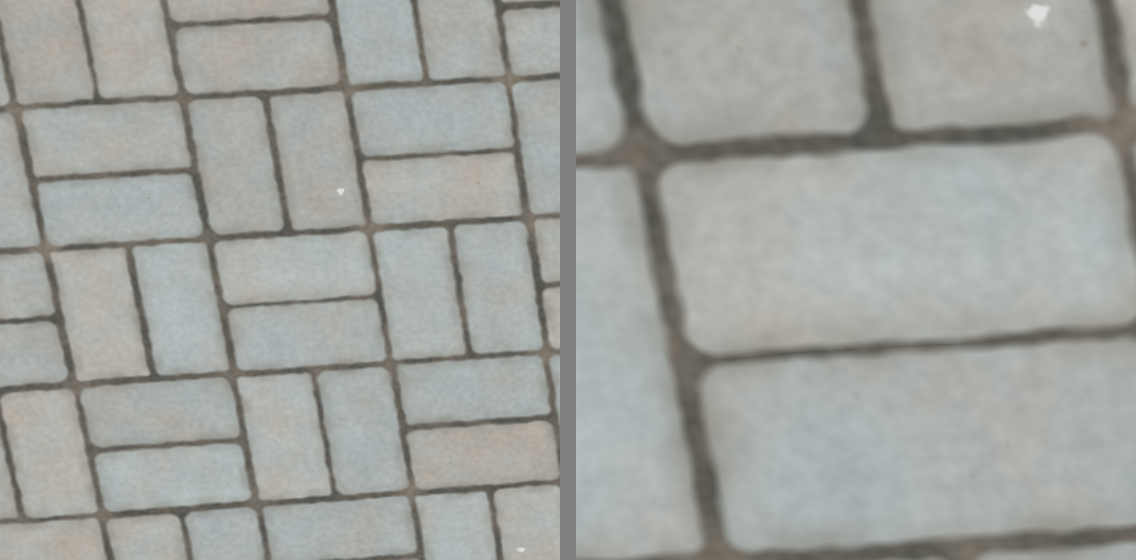
Left, the full canvas; right, a detail of the centre.
Reproduce this texture procedurally as a Shadertoy shader.

```glsl
// Weathered basket-weave paving seen at a slight tilt: pairs of grey bricks
// alternate direction from block to block. A projective map gives the block
// grid, rounded boxes shape the bricks, gradient noise adds stains and wear.

const vec3 COOL_STONE = vec3(0.675, 0.712, 0.710);
const vec3 WARM_STONE = vec3(0.692, 0.668, 0.632);
const vec3 EDGE_DIRT  = vec3(0.555, 0.545, 0.510);
const vec3 DARK_JOINT = vec3(0.345, 0.340, 0.315);
const vec3 SAND_JOINT = vec3(0.510, 0.475, 0.430);
const vec3 PALE_CHIP  = vec3(0.860, 0.870, 0.860);

vec2 hash2(vec2 p) {
    vec3 q = fract(vec3(p.xyx) * vec3(0.1031, 0.1030, 0.0973));
    q += dot(q, q.yzx + 33.33);
    return fract((q.xx + q.yz) * q.zy);
}

float cornerSlope(vec2 cell, vec2 f, vec2 corner) {
    float angle = 6.2832 * hash2(cell + corner + 57.0).x;
    return dot(vec2(cos(angle), sin(angle)), f - corner);
}

// Gradient noise, roughly -0.7 to 0.7
float noise(vec2 p) {
    vec2 cell = floor(p), f = p - cell;
    vec2 s = f * f * f * (f * (f * 6.0 - 15.0) + 10.0);
    float low  = mix(cornerSlope(cell, f, vec2(0, 0)), cornerSlope(cell, f, vec2(1, 0)), s.x);
    float high = mix(cornerSlope(cell, f, vec2(0, 1)), cornerSlope(cell, f, vec2(1, 1)), s.x);
    return mix(low, high, s.y);
}

float fbm(vec2 p, int octaves) {
    float sum = 0.0, amplitude = 1.0;
    for (int i = 0; i < octaves; i++) {
        sum += amplitude * noise(p);
        p = mat2(1.6, 1.2, -1.2, 1.6) * p + 7.3;
        amplitude *= 0.5;
    }
    return sum;
}

float roundedBox(vec2 p, vec2 halfSize, float radius) {
    vec2 q = abs(p) - halfSize + radius;
    return length(max(q, 0.0)) + min(max(q.x, q.y), 0.0) - radius;
}

// Canvas position to block units, rows counted downward
vec2 blockPlane(vec2 uv) {
    mat3 tilt = mat3(0.2984, -0.0165, 0.0060,
                     0.0549,  0.2613, 0.0203,
                     0.0286,  0.1927, 1.0);
    vec3 h = inverse(tilt) * vec3(uv.x, 1.0 - uv.y, 1.0);
    return h.xy / h.z;
}

// Signed distance to the brick under g; also yields its id and local position
float brickDistance(vec2 g, out vec2 id, out vec2 local) {
    vec2 block = floor(g), q = g - block;
    if (mod(block.x + block.y, 2.0) > 0.5) q = q.yx;
    float course = step(0.5, q.y);
    id = block * 2.0 + vec2(course, 0.0) + 40.0;
    local = q - vec2(0.5, 0.25 + 0.5 * course);
    vec2 jitter = hash2(id) - 0.5;
    vec2 halfSize = vec2(0.475, 0.230) + 0.008 * jitter.yx;
    return roundedBox(local - 0.008 * jitter, halfSize, 0.025 + 0.045 * hash2(id + 9.0).x);
}

vec3 stoneColor(vec2 g, vec2 id, float d) {
    vec2 tone = hash2(id + 3.0);
    float warmth = 0.45 + 0.9 * (tone.x - 0.5) + 0.65 * fbm(g * 2.6 + id * 1.7, 3);
    vec3 color = mix(COOL_STONE, WARM_STONE, clamp(warmth, 0.0, 1.0));
    color *= 1.0 + 0.05 * (tone.y - 0.5) + 0.045 * fbm(g * 5.0, 3);
    color += 0.035 * fbm(g * 24.0, 2);

    // Grime gathers along the edges, with a few dark pits
    float grime = smoothstep(-0.085, 0.0, d) * clamp(0.45 + 0.8 * fbm(g * 5.5 + 11.0, 2), 0.0, 1.0);
    float pits = smoothstep(0.42, 0.62, noise(g * 27.0)) * smoothstep(0.05, 0.4, noise(g * 2.3 + 5.0));
    return mix(color, EDGE_DIRT, clamp(0.75 * grime + 0.5 * pits, 0.0, 1.0));
}

vec3 jointColor(vec2 g) {
    float node = smoothstep(0.16, 0.03, length(g - round(g)));
    float sand = 0.22 + 0.7 * fbm(g * 3.5 + 21.0, 3) + 0.5 * node;
    vec3 color = mix(DARK_JOINT, SAND_JOINT, clamp(sand, 0.0, 1.0));
    return color + 0.05 * noise(g * 30.0);
}

void mainImage(out vec4 fragColor, in vec2 fragCoord) {
    vec2 g = blockPlane(fragCoord / iResolution.xy);
    float pixel = 3.7 / min(iResolution.x, iResolution.y);

    // Wobble the plane so that brick edges look worn
    vec2 wobble = vec2(fbm(g * 6.0, 2), fbm(g * 6.0 + 31.0, 2));
    vec2 id, local;
    float d = brickDistance(g + 0.009 * wobble, id, local);
    d += 0.010 * noise(g * 13.0 + 4.0);

    // Blend stone into joint across a soft edge
    float soft = max(0.016, pixel);
    vec3 color = mix(stoneColor(g, id, d), jointColor(g), smoothstep(-soft, soft, d));

    // Rare pale chips
    vec2 chip = hash2(id + 71.0);
    vec2 chipCenter = (hash2(id + 83.0) - 0.5) * vec2(0.8, 0.35);
    float chipSize = length(local - chipCenter) + 0.02 * noise(g * 40.0);
    color = mix(color, PALE_CHIP, step(0.94, chip.x) * smoothstep(0.032, 0.012, chipSize));

    fragColor = vec4(color, 1.0);
}
```
